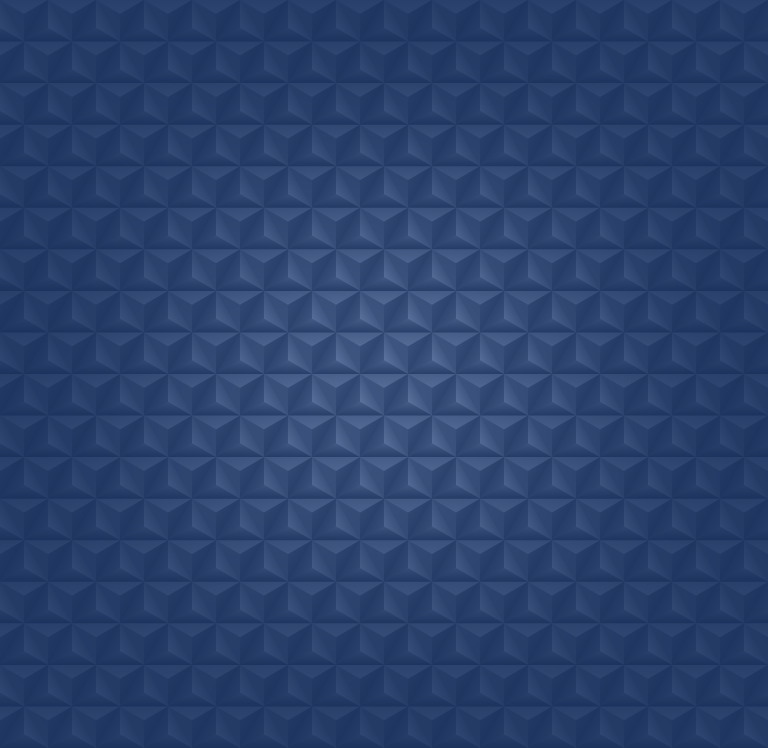
Write a WebGL 2 fragment shader that draws this pattern.

```glsl
#version 300 es
precision highp float;
// Relief of triangular pyramids, 16 across and 18 rows down, under a soft central glow.
// Each triangle is split at its centroid into three facets by barycentric distance;
// every facet has its own gradient from outer edge to peak.
uniform vec2 u_resolution;
out vec4 fragColor;

// Brightness of the facet at uv, from 0 (shadow) to 1 (lit)
float facetShade(vec2 uv) {
  vec2 grid = uv * vec2(16.0, 18.0);
  float x = fract(grid.x - 0.5 * mod(floor(grid.y), 2.0)) - 0.5;
  float h = fract(grid.y);

  // Fold the downward triangles onto the upward one
  bool up = 2.0 * abs(x) + h < 1.0;
  if (!up) {
    x -= x < 0.0 ? -0.5 : 0.5;
    h = 1.0 - h;
  }

  // Distances to the three sides; they add up to one
  float right = 0.5 * (1.0 - h) - x;
  float left = 0.5 * (1.0 - h) + x;
  float nearest = min(h, min(left, right));
  float rise = 3.0 * nearest;

  // Shade at the outer edge and at the peak
  vec2 ramp;
  if (nearest == h) ramp = up ? vec2(0.06, 0.60) : vec2(0.64, 0.86);
  else if (nearest == right) ramp = up ? vec2(0.52, 1.00) : vec2(0.16, 0.34);
  else ramp = up ? vec2(0.22, 0.48) : vec2(0.44, 0.42);
  return mix(ramp.x, ramp.y, rise);
}

void main() {
  vec2 uv = gl_FragCoord.xy / u_resolution;

  // Average a 4 by 4 grid of samples to smooth the facet edges
  float shade = 0.0;
  for (int i = 0; i < 16; i++) {
    vec2 offset = (vec2(i % 4, i / 4) - 1.5) / 4.0;
    shade += facetShade((gl_FragCoord.xy + offset) / u_resolution) / 16.0;
  }

  // Periodic glow, brightest in the middle and level at the borders
  vec2 wave = 0.5 - 0.5 * cos(6.2831853 * uv);
  float glow = wave.x * wave.y;

  vec3 color = vec3(0.103, 0.193, 0.363);
  color += shade * (0.085 + 0.13 * glow) + 0.045 * glow;
  fragColor = vec4(color, 1.0);
}
```
